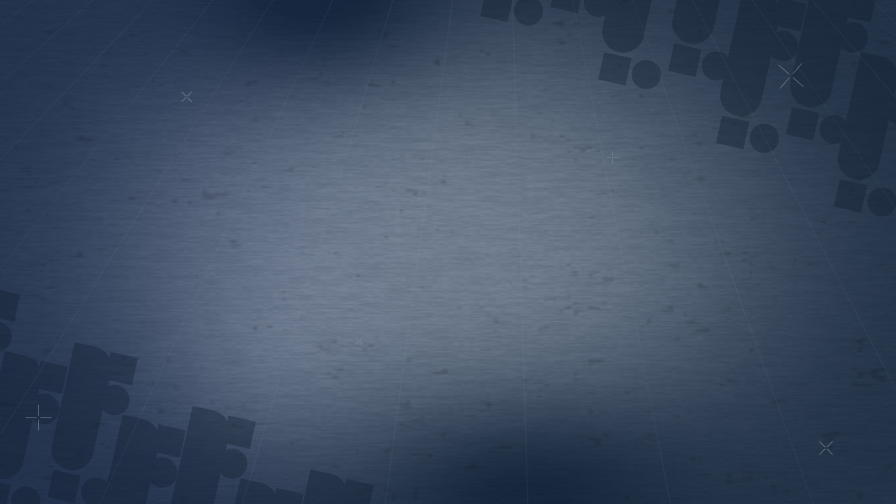
Give the GLSL for this background, as a WebGL 1 fragment shader.

```glsl
precision highp float;
// Worn slate-blue backdrop: a soft central glow with dark bays above and below,
// two diagonal bands of tilted tiles in opposite corners, faint rays fanning
// from a point over the top edge, small cross marks and a brushed grain.
uniform vec2 u_resolution;

#define CANVAS_HEIGHT 432.0            // layout units, y pointing down
#define BAND_STEP vec2(101.0, 54.5)    // from one tile group to the next
#define PAIR_STEP vec2(60.0, -7.5)     // between the two halves of a group
#define TILE_SHADE 0.36
#define RAY_APEX vec2(430.0, -313.0)
#define RAY_GAP 51.4
#define RAY_LIGHT 0.075
#define GRAIN 0.028
#define SMUDGE 0.11

const vec3 NAVY = vec3(0.088, 0.152, 0.235);
const vec3 SLATE = vec3(0.455, 0.506, 0.575);
const vec3 TILE_INK = vec3(0.06, 0.11, 0.18);
const vec3 PALE = vec3(0.68, 0.73, 0.78);

float hash(vec2 p) {
  vec3 q = fract(vec3(p.xyx) * 0.1031);
  q += dot(q, q.yzx + 33.33);
  return fract((q.x + q.y) * q.z);
}

float noise(vec2 p) {
  vec2 i = floor(p), f = fract(p);
  f = f * f * (3.0 - 2.0 * f);
  vec2 e = vec2(0.0, 1.0);
  return mix(mix(hash(i), hash(i + e.yx), f.x),
             mix(hash(i + e.xy), hash(i + e.yy), f.x), f.y);
}

// Elliptical falloff, 1 at its centre
float blob(vec2 p, vec2 centre, vec2 radius, float power) {
  vec2 d = (p - centre) / radius;
  return exp(-pow(dot(d, d), power));
}

float boxDistance(vec2 p, vec2 halfSize, float radius) {
  vec2 d = abs(p) - halfSize + radius;
  return length(max(d, 0.0)) + min(max(d.x, d.y), 0.0) - radius;
}

// Tilted tile frame
vec2 tilt(vec2 p) {
  return vec2(dot(p, vec2(0.976, 0.217)), dot(p, vec2(-0.217, 0.976)));
}

// One tall arched bar with a square and a disc on two sides
float tileGroup(vec2 p) {
  vec2 bar = tilt(p - vec2(26.0, 27.0));
  float corner = (bar.x < 0.0 && bar.y < 0.0) ? 1.0 : 18.0;
  float d = boxDistance(bar, vec2(18.0, 54.0), corner);
  d = min(d, boxDistance(tilt(p - vec2(60.0, -7.0)), vec2(12.0), 0.5));
  d = min(d, boxDistance(tilt(p - vec2(11.0, 94.0)), vec2(12.0), 0.5));
  d = min(d, length(p - vec2(54.0, 20.0)) - 13.0);
  return min(d, length(p - vec2(38.0, 99.0)) - 12.5);
}

// Endless diagonal band of paired groups
float tileBand(vec2 p) {
  float nearest = floor(p.x / BAND_STEP.x + 0.5);
  float d = 1000.0;
  for (int k = -1; k <= 1; k++) {
    vec2 q = p - (nearest + float(k)) * BAND_STEP;
    d = min(d, min(tileGroup(q), tileGroup(q + PAIR_STEP)));
  }
  return d;
}

float cover(float d, float pixel) {
  return clamp(0.5 - d / pixel, 0.0, 1.0);
}

// Cross with a small open centre
float crossMark(vec2 p, float size, float angle, float pixel) {
  float c = cos(angle), s = sin(angle);
  vec2 q = abs(vec2(c * p.x + s * p.y, c * p.y - s * p.x));
  float along = max(q.x, q.y), across = min(q.x, q.y);
  float d = max(across - 0.35, max(along - size, size * 0.15 - along));
  return cover(d, pixel);
}

void main() {
  float pixel = CANVAS_HEIGHT / u_resolution.y;
  vec2 p = vec2(gl_FragCoord.x, u_resolution.y - gl_FragCoord.y) * pixel;

  // Central light and the dark bays
  float light = 0.12 + 0.82 * blob(p, vec2(375.0, 215.0), vec2(280.0, 190.0), 1.4);
  light += 0.13 * blob(p, vec2(225.0, 315.0), vec2(85.0, 75.0), 1.0);
  light -= 0.33 * blob(p, vec2(285.0, 15.0), vec2(105.0, 75.0), 1.0);
  light -= 0.36 * blob(p, vec2(440.0, 400.0), vec2(130.0, 78.0), 1.0);
  vec3 color = mix(NAVY, SLATE, clamp(light, 0.0, 1.0));
  color.b += 0.022 * (1.0 - smoothstep(100.0, 420.0, p.x));

  // Brushed grain and sparse smudges
  float brushed = noise(p * vec2(0.05, 0.7)) + noise(p * vec2(0.22, 0.9) + 40.0) - 1.0;
  color += GRAIN * brushed * (0.3 + light);
  float stain = noise(p * vec2(0.045, 0.11) + 7.0) * noise(p * vec2(0.16, 0.3) + 90.0);
  color *= 1.0 - SMUDGE * smoothstep(0.52, 0.85, stain);

  // Corner tiles
  float tiles = min(tileBand(p - vec2(677.0, 12.0)), tileBand(p - vec2(44.0, 323.0)));
  color = mix(color, TILE_INK, TILE_SHADE * cover(tiles, pixel));

  // Fanning rays, spaced evenly along the top edge
  float spread = (p.y - RAY_APEX.y) / -RAY_APEX.y;
  float top = (p.x - RAY_APEX.x) / spread + 42.0;
  float ray = abs(mod(top + 0.5 * RAY_GAP, RAY_GAP) - 0.5 * RAY_GAP) * spread;
  float fade = 0.45 + 0.55 * noise(p * 0.02 + 15.0);
  color = mix(color, PALE, RAY_LIGHT * fade * cover(ray - 0.45, pixel));

  // Cross marks
  float marks = crossMark(p - vec2(678.0, 65.0), 14.0, 0.72, pixel);
  marks += crossMark(p - vec2(33.0, 358.0), 11.0, 0.0, pixel);
  marks += crossMark(p - vec2(708.0, 384.0), 8.0, 0.785, pixel);
  marks += crossMark(p - vec2(160.0, 83.0), 6.0, 0.785, pixel);
  marks += 0.6 * crossMark(p - vec2(525.0, 135.0), 5.0, 0.0, pixel);
  marks += 0.6 * crossMark(p - vec2(308.0, 292.0), 4.0, 0.785, pixel);
  color = mix(color, PALE, 0.4 * marks);

  gl_FragColor = vec4(color, 1.0);
}
```
